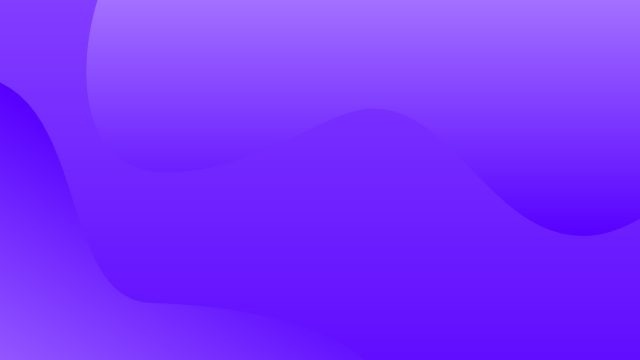
This background is drawn by a WebGL 2 fragment shader. Its source:

```glsl
#version 300 es
precision highp float;
// Violet backdrop with two smooth waves, one hanging from the top and one rising
// at the lower left. Each wave is bounded by a chain of cubic Bezier curves,
// turned into a signed distance, and filled with its own linear gradient.
uniform vec2 u_resolution;
out vec4 fragColor;

const float FAR = 1e3;

vec2 bezier(vec2 a, vec2 b, vec2 c, vec2 d, float t) {
    vec2 ab = mix(a, b, t), bc = mix(b, c, t), cd = mix(c, d, t);
    return mix(mix(ab, bc, t), mix(bc, cd, t), t);
}

// Adds a curve to edge = (nearest distance, side); the side flips
// each time the curve passes underneath p, so +1 means below the chain.
void addCurve(vec2 p, vec2 a, vec2 b, vec2 c, vec2 d, inout vec2 edge) {
    const int STEPS = 24;
    vec2 from = a;
    for (int i = 1; i <= STEPS; i++) {
        vec2 to = bezier(a, b, c, d, float(i) / float(STEPS));
        vec2 along = to - from, rel = p - from;
        float h = clamp(dot(rel, along) / dot(along, along), 0.0, 1.0);
        edge.x = min(edge.x, length(rel - along * h));
        if ((from.x <= p.x) != (to.x <= p.x)) {
            float crossing = from.y + along.y * rel.x / along.x;
            if (crossing < p.y) edge.y = -edge.y;
        }
        from = to;
    }
}

// Positive below the hanging wave, negative inside it.
float upperWave(vec2 p) {
    vec2 edge = vec2(FAR, 1.0);
    addCurve(p, vec2(2.44, 9.0), vec2(1.94, 7.44), vec2(1.88, 4.69), vec2(4.17, 4.69), edge);
    addCurve(p, vec2(4.17, 4.69), vec2(6.46, 4.69), vec2(8.13, 6.29), vec2(9.33, 6.29), edge);
    addCurve(p, vec2(9.33, 6.29), vec2(11.35, 6.29), vec2(12.29, 3.1), vec2(14.58, 3.1), edge);
    addCurve(p, vec2(14.58, 3.1), vec2(15.3, 3.1), vec2(16.0, 3.45), vec2(17.0, 4.2), edge);
    return edge.x * edge.y;
}

// Positive above the corner wave, negative inside it.
float cornerWave(vec2 p) {
    vec2 edge = vec2(FAR, 1.0);
    addCurve(p, vec2(0.0, 6.94), vec2(2.19, 5.92), vec2(1.56, 1.42), vec2(3.85, 1.42), edge);
    addCurve(p, vec2(3.85, 1.42), vec2(6.04, 1.37), vec2(8.33, 0.83), vec2(9.17, -0.06), edge);
    addCurve(p, vec2(9.17, -0.06), vec2(11.0, -1.0), vec2(14.0, -2.0), vec2(17.0, -3.0), edge);
    return -edge.x * edge.y;
}

// Soft coverage of the negative side, about one pixel wide.
float cover(float dist, float pixel) {
    return clamp(0.5 - dist / pixel, 0.0, 1.0);
}

void main() {
    // Canvas units: 16 wide, 9 high
    vec2 p = gl_FragCoord.xy / u_resolution * vec2(16.0, 9.0);
    float pixel = 9.0 / u_resolution.y;
    vec3 deep = vec3(0.34, 0.0, 1.0);

    // Backdrop
    vec3 color = mix(vec3(0.38, 0.05, 1.0), vec3(0.51, 0.24, 1.0), p.y / 9.0);

    // Hanging wave, pale at the top
    vec3 upper = mix(deep, vec3(0.64, 0.44, 1.0), clamp((p.y - 3.1) / 5.9, 0.0, 1.0));
    color = mix(color, upper, cover(upperWave(p), pixel));

    // Corner wave, pale at the lower left
    float fade = clamp(p.y / 6.8 + p.x / 11.7, 0.0, 1.0);
    vec3 corner = mix(vec3(0.575, 0.34, 1.0), deep, fade);
    color = mix(color, corner, cover(cornerWave(p), pixel));

    fragColor = vec4(color, 1.0);
}
```
